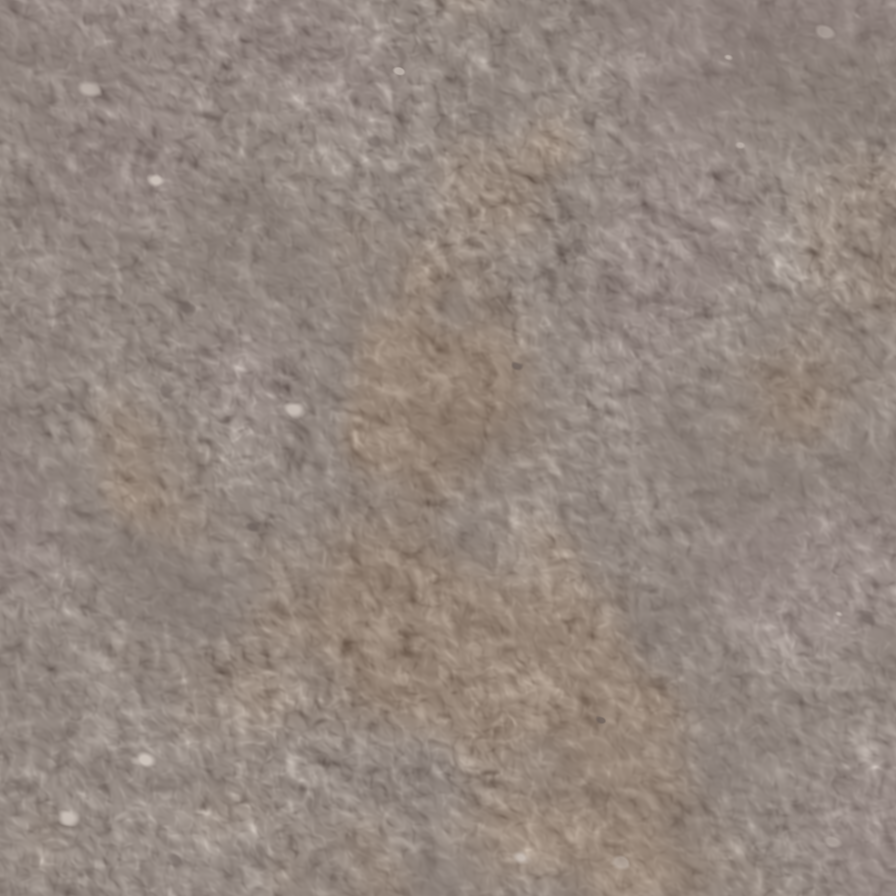
Reproduce this texture procedurally as a WebGL 2 fragment shader.

```glsl
#version 300 es
precision highp float;
// Matted grey-brown felt: short curled fibres, soft stains, a few pale and dark flecks.

#define BASE_COLOR vec3(0.576, 0.534, 0.508)
#define STAIN_TINT vec3(0.010, -0.006, -0.024)
#define MAUVE_TINT vec3(0.004, -0.003, 0.006)
#define FLECK_COLOR vec3(0.80, 0.76, 0.73)
#define PIT_COLOR vec3(0.40, 0.355, 0.34)
#define FIBRE_FREQ 33.0
#define FIBRE_SHAPE vec2(0.50, 0.17)
#define FIBRE_ANGLE -0.75
#define ANGLE_SPREAD 1.5
#define FIBRE_CONTRAST 0.062
#define FLECK_FREQ 8.0
#define FLECK_SHARE 0.14

uniform vec2 u_resolution;
out vec4 fragColor;

vec3 hash3(vec3 p) {
  p = fract(p * vec3(0.1031, 0.1030, 0.0973));
  p += dot(p, p.yxz + 33.33);
  return fract((p.xxy + p.yxx) * p.zyx);
}

// Cellular sum of signed, turned and bent soft strokes; size is in cells.
float strokes(vec2 p, float freq, float seed, vec2 size, float bend) {
  p *= freq;
  vec2 cell = floor(p);
  float sum = 0.0;
  for (int y = -1; y <= 1; y++) {
    for (int x = -1; x <= 1; x++) {
      for (int k = 0; k < 3; k++) {
        vec2 id = cell + vec2(x, y);
        vec3 place = hash3(vec3(id + 17.0, seed + float(k) * 7.0));
        vec3 look = hash3(vec3(id + 71.0, seed + float(k) * 7.0 + 3.0));
        float angle = FIBRE_ANGLE + (place.z + look.x - 1.0) * ANGLE_SPREAD;
        float c = cos(angle), s = sin(angle);
        vec2 d = p - id - place.xy;
        d = vec2(c * d.x + s * d.y, c * d.y - s * d.x);
        d.y += bend * (look.y - 0.5) * d.x * d.x;
        d /= size;
        sum += (look.z * 2.0 - 1.0) * max(exp(-dot(d, d)) - 0.018, 0.0);
      }
    }
  }
  return sum;
}

float blobs(vec2 p, float freq, float seed) {
  return strokes(p, freq, seed, vec2(0.52, 0.46), 0.0);
}

// Sparse ragged spots, at most one in each cell.
float flecks(vec2 p, float seed, float ragged) {
  p *= FLECK_FREQ;
  vec2 id = floor(p);
  vec3 place = hash3(vec3(id + 29.0, seed));
  vec3 look = hash3(vec3(id + 53.0, seed + 5.0));
  vec2 d = p - id - mix(vec2(0.2), vec2(0.8), place.xy);
  d = vec2(d.x + 0.5 * d.y, d.y * 1.3 - 0.2 * d.x);
  float radius = mix(0.04, 0.10, look.x);
  float edge = length(d) + ragged * 0.035;
  float spot = 1.0 - smoothstep(radius * 0.4, radius * 1.25, edge);
  return spot * step(place.z, FLECK_SHARE) * mix(0.45, 1.0, look.y);
}

void main() {
  vec2 p = gl_FragCoord.xy / min(u_resolution.x, u_resolution.y);

  // Broad stains and cloudy tone
  float stain = blobs(p, 4.5, 11.0);
  float cloud = blobs(p, 6.0, 41.0);
  float mottle = blobs(p, 15.0, 83.0);

  // Three sizes of fibre
  float coarse = strokes(p, FIBRE_FREQ, 127.0, FIBRE_SHAPE, 1.3);
  float middle = strokes(p, FIBRE_FREQ * 1.6, 163.0, FIBRE_SHAPE, 1.3);
  float fine = strokes(p, FIBRE_FREQ * 2.5, 211.0, FIBRE_SHAPE, 1.0);
  float fibre = coarse + 0.95 * middle + 0.65 * fine;

  // Smoother and rougher areas
  float rough = clamp(1.0 + 0.28 * cloud + 0.15 * mottle, 0.6, 1.4);
  float tone = FIBRE_CONTRAST * rough * fibre;
  tone += 0.013 * cloud + 0.016 * mottle - 0.006 * stain;
  tone += 0.02 * (p.x - p.y) * 0.5;

  vec3 color = BASE_COLOR + tone * vec3(1.0, 1.02, 1.0);
  color += STAIN_TINT * smoothstep(0.1, 1.2, stain + 0.25 * mottle) * 1.6;
  color += MAUVE_TINT * smoothstep(0.0, 1.0, -stain);

  // Pale flecks and dark pits
  color = mix(color, PIT_COLOR, 0.75 * flecks(p, 251.0, middle));
  color = mix(color, FLECK_COLOR, flecks(p, 307.0, coarse));

  fragColor = vec4(clamp(color, 0.0, 1.0), 1.0);
}
```
